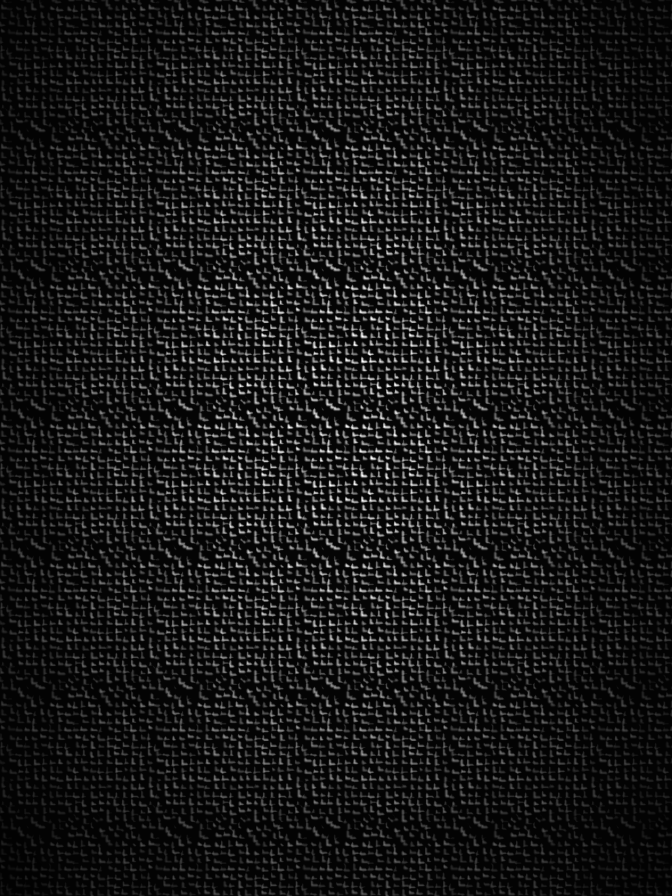
A Shadertoy shader for this texture:

```glsl
// Black embossed cloth: a tiled grid of jittered, rounded pits lit from the
// upper right, so only their lower-left rims shine. Neighbouring pits merge to
// longer strokes, tile seams are ragged, and a soft light fades to the edges.

const float CELLS_ACROSS = 82.0;
const vec2 TILE_CELLS = vec2(18.0, 17.0);
const vec2 SEAM_ORIGIN = vec2(1.2, 8.3);
const vec2 LIGHT_STEP = vec2(0.12, 0.12);
const vec2 LIGHT_CENTRE = vec2(0.5, 0.55);
const vec2 LIGHT_FALLOFF = vec2(2.15, 1.95);
const int SAMPLES = 2;

// Two random values from a lattice point.
vec2 hash22(vec2 p) {
    vec3 q = fract(p.xyx * vec3(0.1031, 0.1030, 0.0973));
    q += dot(q, q.yzx + 33.33);
    return fract((q.xx + q.yz) * q.zy);
}

// Signed distance to a box with rounded corners.
float roundedBox(vec2 p, vec2 halfSize, float radius) {
    vec2 d = abs(p) - halfSize + radius;
    return length(max(d, 0.0)) + min(max(d.x, d.y), 0.0) - radius;
}

// How close a point lies to the tile seams; the horizontal ones are wider.
float seamAmount(vec2 p) {
    vec2 t = (p - SEAM_ORIGIN) / TILE_CELLS;
    vec2 d = abs(t - floor(t + 0.5)) * TILE_CELLS;
    float upright = 0.6 * (1.0 - smoothstep(0.3, 1.8, d.x));
    float level = 1.0 - smoothstep(0.6, 3.0, d.y);
    return max(upright, level);
}

// Depth of the pits between the threads.
float pitDepth(vec2 p) {
    vec2 cell = floor(p);
    float depth = 0.0;
    for (int y = -1; y <= 1; y++) {
        for (int x = -1; x <= 1; x++) {
            vec2 id = cell + vec2(x, y);
            vec2 key = mod(id, TILE_CELLS);
            vec2 shift = hash22(key + 3.0) - 0.5;
            vec2 size = hash22(key + 41.0);
            float strength = mix(0.5, 1.0, hash22(key + 87.0).x);
            float jitter = mix(0.34, 0.75, seamAmount(id + 0.5));
            vec2 local = p - id - 0.5 - shift * jitter;
            float d = roundedBox(local, mix(vec2(0.22), vec2(0.48), size), 0.2);
            depth = max(depth, strength * (1.0 - smoothstep(-0.2, 0.2, d)));
        }
    }
    return depth;
}

// Brightness of the rims that face the light.
float rimLight(vec2 p) {
    float slope = pitDepth(p + LIGHT_STEP) - pitDepth(p - LIGHT_STEP);
    float shade = 1.0 - 0.1 * seamAmount(p);
    return 1.15 * shade * pow(max(slope, 0.0), 1.1);
}

// Soft spot of light around the given centre.
float spotlight(vec2 uv, vec2 centre, vec2 falloff) {
    vec2 q = (uv - centre) * falloff;
    return exp(-dot(q, q));
}

void mainImage(out vec4 fragColor, in vec2 fragCoord) {
    // Average a small grid of samples to smooth the rims.
    float rim = 0.0;
    for (int j = 0; j < SAMPLES; j++) {
        for (int i = 0; i < SAMPLES; i++) {
            vec2 offset = (vec2(i, j) + 0.5) / float(SAMPLES) - 0.5;
            rim += rimLight((fragCoord + offset) / iResolution.x * CELLS_ACROSS);
        }
    }
    rim /= float(SAMPLES * SAMPLES);

    // Dark cloth plus lit rims under the spotlight.
    float light = spotlight(fragCoord / iResolution.xy, LIGHT_CENTRE, LIGHT_FALLOFF);
    float cloth = 0.008 + 0.012 * light;
    fragColor = vec4(vec3(cloth + rim * light), 1.0);
}
```
